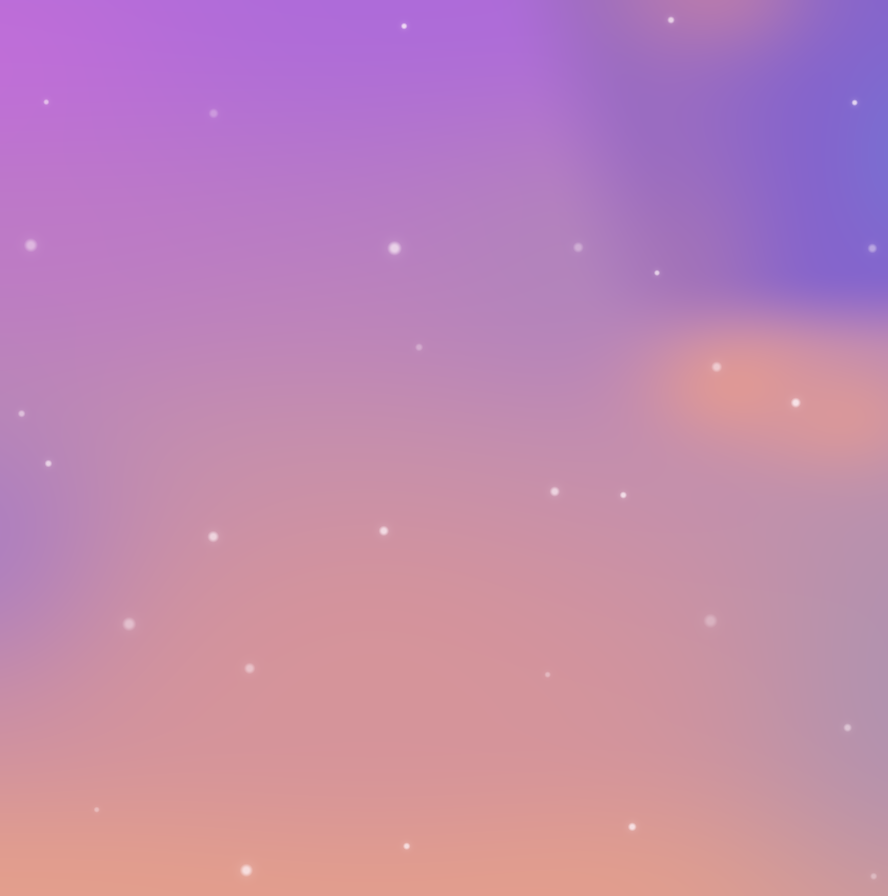
Give the GLSL for this background, as a Shadertoy shader.

```glsl
// A soft violet-to-peach twilight sky with a blue upper corner and small stars.
// A vertical gradient is tinted by elliptical glows and one soft slanted cloud;
// the stars are hashed dots, jittered inside the cells of a coarse grid.

vec3 hash3(vec2 cell) {
    vec3 q = fract(cell.xyx * vec3(0.1031, 0.1030, 0.0973));
    q += dot(q, q.yxz + 33.33);
    return fract((q.xxy + q.yzz) * q.zyx);
}

// Gaussian falloff around an elliptical centre
float glow(vec2 uv, vec2 center, vec2 radius) {
    vec2 d = (uv - center) / radius;
    return exp(-dot(d, d));
}

vec3 skyGradient(float y) {
    vec3 sky = mix(vec3(0.89, 0.62, 0.55), vec3(0.83, 0.58, 0.61), smoothstep(0.0, 0.2, y));
    sky = mix(sky, vec3(0.77, 0.56, 0.68), smoothstep(0.17, 0.53, y));
    sky = mix(sky, vec3(0.73, 0.50, 0.75), smoothstep(0.46, 0.74, y));
    return mix(sky, vec3(0.68, 0.42, 0.85), smoothstep(0.66, 1.0, y));
}

// Blue cloud with a slanted left edge and a level lower edge
vec3 addBlueCloud(vec3 color, vec2 uv) {
    float edge = 0.64 + 0.28 * (1.0 - uv.y);
    float mask = smoothstep(edge - 0.09, edge + 0.06, uv.x) * smoothstep(0.60, 0.70, uv.y);
    vec3 blue = mix(vec3(0.60, 0.42, 0.76), vec3(0.52, 0.39, 0.80), smoothstep(0.74, 0.94, uv.x));
    blue = mix(blue, vec3(0.48, 0.43, 0.82), glow(uv, vec2(1.02, 0.83), vec2(0.07, 0.11)));
    blue = mix(blue, vec3(0.65, 0.46, 0.71), 0.7 * glow(uv, vec2(0.75, 0.70), vec2(0.10, 0.10)));
    return mix(color, blue, mask);
}

vec3 addStars(vec3 color, vec2 p) {
    vec2 grid = p * 6.0;
    vec2 home = floor(grid);
    for (int j = -1; j <= 1; j++) {
        for (int i = -1; i <= 1; i++) {
            vec2 cell = home + vec2(i, j);
            vec3 place = hash3(cell + 7.0);
            vec3 look = hash3(cell + 53.0);
            float dist = length(grid - cell - 0.1 - 0.8 * place.xy) / 6.0;
            float radius = mix(0.0035, 0.0085, look.x * look.x);
            float soft = max(radius * 0.7, 1.5 / iResolution.y);
            float dot_ = 1.0 - smoothstep(radius - soft, radius + 0.3 * soft, dist);
            float halo = 0.18 * exp(-pow(dist / (1.3 * radius), 2.0));
            float strength = step(place.z, 0.72) * mix(0.35, 0.95, look.y);
            vec3 starColor = mix(color, vec3(1.0, 0.96, 0.98), 0.85);
            color = mix(color, starColor, strength * max(dot_, halo));
        }
    }
    return color;
}

void mainImage(out vec4 fragColor, in vec2 fragCoord) {
    vec2 uv = fragCoord / iResolution.xy;
    vec3 color = skyGradient(uv.y);

    // Violet and pink along the left side
    color = mix(color, vec3(0.76, 0.43, 0.85), 0.85 * glow(uv, vec2(-0.03, 0.93), vec2(0.24, 0.18)));
    color = mix(color, vec3(0.75, 0.48, 0.77), 0.6 * glow(uv, vec2(0.0, 0.74), vec2(0.25, 0.13)));
    color = mix(color, vec3(0.67, 0.49, 0.76), 0.9 * glow(uv, vec2(-0.03, 0.40), vec2(0.17, 0.17)));

    // Rose in the lower middle, grey mauve on the right
    color = mix(color, vec3(0.84, 0.58, 0.60), 0.75 * glow(uv, vec2(0.42, 0.26), vec2(0.25, 0.19)));
    color = mix(color, vec3(0.69, 0.57, 0.69), 0.95 * glow(uv, vec2(1.04, 0.24), vec2(0.21, 0.30)));
    color = mix(color, vec3(0.69, 0.52, 0.73), 0.75 * glow(uv, vec2(0.66, 0.70), vec2(0.18, 0.14)));

    color = addBlueCloud(color, uv);

    // Peach glows at the right and at the upper edge
    color = mix(color, vec3(0.88, 0.60, 0.58), 0.95 * glow(uv, vec2(0.83, 0.570), vec2(0.10, 0.065)));
    color = mix(color, vec3(0.87, 0.60, 0.59), 0.80 * glow(uv, vec2(0.95, 0.535), vec2(0.10, 0.065)));
    color = mix(color, vec3(0.72, 0.48, 0.68), 0.95 * glow(uv, vec2(0.80, 1.01), vec2(0.11, 0.07)));

    color = addStars(color, fragCoord / iResolution.y);
    fragColor = vec4(color, 1.0);
}
```
